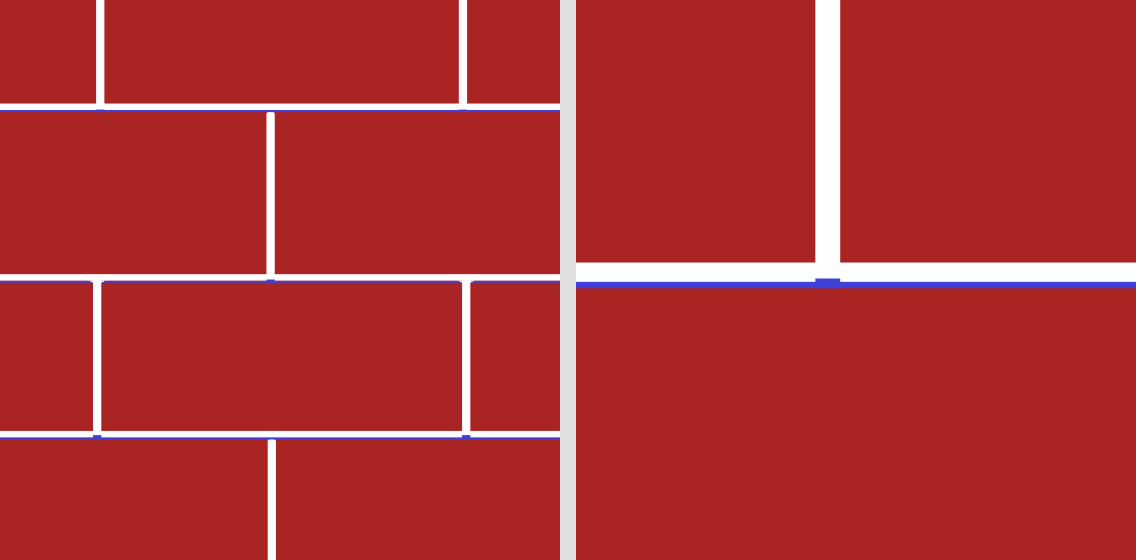
Left: the whole. Right: its middle third, enlarged.
Reproduce this pattern procedurally as a WebGL 2 fragment shader.

```glsl
#version 300 es
precision highp float;
// Red brick wall in running bond: white mortar, thin blue shadow under each bed.

uniform vec2 u_resolution;
out vec4 fragColor;

const vec3 BRICK = vec3(0.67, 0.14, 0.14);
const vec3 MORTAR = vec3(0.998, 0.993, 1.0);
const vec3 SHADOW = vec3(0.25, 0.25, 0.84);

const float BED_HEIGHT = 0.0115;
const float SHADOW_HEIGHT = 0.0038;
const float JOINT_HALF = 0.0074;
const int COURSES = 4;

// Top edge of the bed above each course, then the one below the last.
const float BED_TOP[5] = float[5](1.15, 0.8151, 0.5104, 0.2305, -0.07);
// Per course: joint position, joint spacing, shadow cap height, flare half width.
const vec4 COURSE[4] = vec4[4](
    vec4(0.1790, 0.6477, 0.0007, 0.0),
    vec4(0.4832, 0.6500, 0.0020, 0.0),
    vec4(0.1735, 0.6590, 0.0040, 0.0150),
    vec4(0.4854, 0.6500, 0.0, 0.0));

// Signed distance to the nearest of evenly spaced positions.
float repeatOffset(float x, float start, float spacing) {
    return (fract((x - start) / spacing + 0.5) - 0.5) * spacing;
}

float coverage(float dist, float pixel) {
    return clamp(0.5 - dist / pixel, 0.0, 1.0);
}

// Smooth-edged horizontal band between two heights.
float band(float y, float low, float high, float pixel) {
    return coverage(max(low - y, y - high), pixel);
}

float roundedBox(vec2 p, vec2 halfSize, float radius) {
    vec2 q = abs(p) - halfSize + radius;
    return length(max(q, 0.0)) + min(max(q.x, q.y), 0.0) - radius;
}

// Upright joint with softly rounded ends.
float uprightJoint(float x, float y, float low, float high, float pixel) {
    vec2 center = vec2(0.0, 0.5 * (low + high));
    vec2 halfSize = vec2(JOINT_HALF, 0.5 * (high - low));
    return coverage(roundedBox(vec2(x, y) - center, halfSize, 0.0035), pixel);
}

void main() {
    vec2 uv = gl_FragCoord.xy / u_resolution;
    float pixel = 1.0 / min(u_resolution.x, u_resolution.y);
    vec3 color = BRICK;

    // Beds and their shadows.
    for (int i = 1; i < COURSES; i++) {
        float bedBottom = BED_TOP[i] - BED_HEIGHT;
        float shadowBottom = bedBottom - SHADOW_HEIGHT;
        color = mix(color, SHADOW, band(uv.y, shadowBottom, bedBottom, pixel));
        color = mix(color, MORTAR, band(uv.y, bedBottom, BED_TOP[i], pixel));
    }

    // Upright joints, with small differences where they meet the beds.
    for (int i = 0; i < COURSES; i++) {
        vec4 course = COURSE[i];
        float x = repeatOffset(uv.x, course.x, course.y);
        float bedBottom = BED_TOP[i] - BED_HEIGHT;
        float flare = step(0.001, course.w);
        float top = bedBottom - SHADOW_HEIGHT * (1.0 - flare);
        float bottom = BED_TOP[i + 1] - BED_HEIGHT;
        color = mix(color, MORTAR, uprightJoint(x, uv.y, bottom, top + 0.004 * flare, pixel));

        // Mortar spreading over the shadow at the head of the joint.
        float spread = max(abs(x) - course.w + 2.0 * (bedBottom - uv.y),
                           max(uv.y - bedBottom, bedBottom - SHADOW_HEIGHT - uv.y));
        color = mix(color, MORTAR, flare * coverage(spread, pixel));

        // Shadow cap at the foot of the joint.
        float cap = band(uv.y, bottom - SHADOW_HEIGHT, bottom + course.z, pixel);
        color = mix(color, SHADOW, cap * coverage(abs(x) - JOINT_HALF, pixel));
    }

    fragColor = vec4(color, 1.0);
}
```
